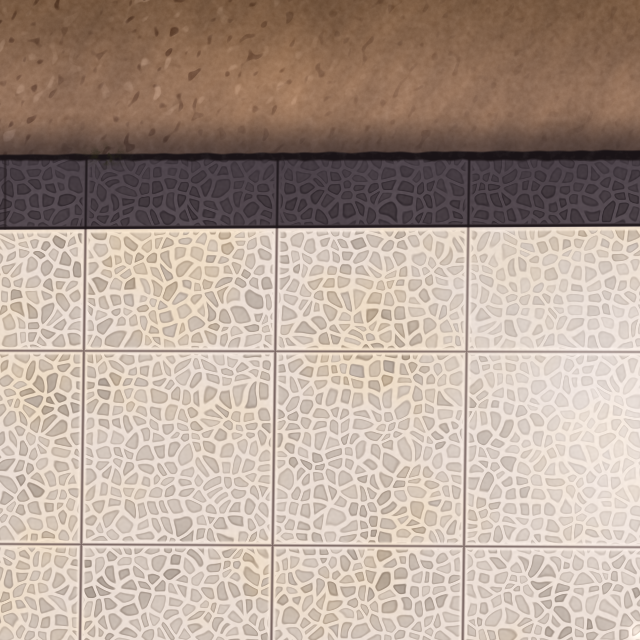
Reproduce this texture procedurally as a Shadertoy shader.

```glsl
vec2 hash2(vec2 p) {
    vec3 q = fract(p.xyx * vec3(0.1031, 0.1030, 0.0973));
    q += dot(q, q.yzx + 33.33);
    return fract((q.xx + q.yz) * q.zy);
}

float gradientNoise(vec2 p) {
    vec2 i = floor(p), f = fract(p);
    vec2 u = f * f * f * (f * (f * 6.0 - 15.0) + 10.0);
    vec2 o = vec2(0, 1);
    float a = dot(hash2(i) * 2.0 - 1.0, f);
    float b = dot(hash2(i + o.yx) * 2.0 - 1.0, f - o.yx);
    float c = dot(hash2(i + o) * 2.0 - 1.0, f - o);
    float d = dot(hash2(i + 1.0) * 2.0 - 1.0, f - 1.0);
    return mix(mix(a, b, u.x), mix(c, d, u.x), u.y);
}

float fbm(vec2 p) {
    float sum = 0.0, amp = 0.6;
    for (int i = 0; i < 4; i++) {
        sum += amp * gradientNoise(p);
        p = mat2(1.6, 1.2, -1.2, 1.6) * p + 7.3;
        amp *= 0.5;
    }
    return sum;
}

float smoothMin(float a, float b, float k) {
    float h = max(k - abs(a - b), 0.0) / k;
    return min(a, b) - h * h * k * 0.25;
}

vec2 seedPoint(vec2 cell) {
    return cell + 0.5 + 0.76 * (hash2(cell) - 0.5);
}

// x: rounded distance to the cell border, yz: random values of the pebble
vec3 pebbles(vec2 p) {
    vec2 base = floor(p), nearCell = base, nearSeed = p;
    float best = 9.0;
    for (int j = -1; j <= 1; j++)
    for (int i = -1; i <= 1; i++) {
        vec2 cell = base + vec2(i, j), seed = seedPoint(cell);
        float d = distance(seed, p);
        if (d < best) { best = d; nearCell = cell; nearSeed = seed; }
    }
    float border = 1.0;
    for (int j = -2; j <= 2; j++)
    for (int i = -2; i <= 2; i++) {
        if (i == 0 && j == 0) continue;
        vec2 seed = seedPoint(nearCell + vec2(i, j));
        float d = dot(0.5 * (seed + nearSeed) - p, normalize(seed - nearSeed));
        border = smoothMin(border, d, 0.13);
    }
    return vec3(border, hash2(nearCell + 41.7));
}

float line(float d, float halfWidth, float aa) {
    return 1.0 - smoothstep(halfWidth - aa, halfWidth + aa, abs(d));
}

float glow(vec2 p, vec2 center, vec2 size) {
    vec2 q = (p - center) / size;
    return exp(-dot(q, q));
}

vec3 wallColor(vec2 p, float bottom) {
    vec2 along = mat2(0.8, 0.6, -0.6, 0.8) * p;
    float clouds = fbm(p * 5.0 + 3.0);
    float streaks = fbm(along * vec2(28.0, 9.0));
    float grain = fbm(p * 95.0);
    vec3 col = mix(vec3(0.45, 0.335, 0.245), vec3(0.57, 0.44, 0.355), smoothstep(1.03, 0.83, p.y));
    col += vec3(0.10, 0.08, 0.06) * clouds + vec3(0.09, 0.07, 0.05) * streaks + 0.09 * grain;
    col += vec3(0.045, 0.03, 0.01) * glow(p, vec2(0.43, 0.88), vec2(0.16, 0.1));
    // Worn pits and pale scratches
    float worn = smoothstep(0.85, 0.1, p.x) * smoothstep(-0.15, 0.25, clouds + 0.1);
    float pits = smoothstep(0.2, 0.4, gradientNoise(along * vec2(75.0, 48.0)));
    col -= vec3(0.13, 0.12, 0.10) * pits * (0.25 + worn);
    col += 0.10 * worn * smoothstep(0.2, 0.4, gradientNoise(along * vec2(62.0, 40.0) + 9.0));
    float shade = smoothstep(0.0, 0.065, p.y - bottom);
    return col * mix(vec3(0.59, 0.60, 0.67), vec3(1.0), shade);
}

vec3 pebbleColor(vec3 stone, vec3 mortar, vec3 face, vec3 rim, float cover, float aa) {
    float body = smoothstep(0.10 - aa, 0.17 + aa, stone.x) * cover;
    vec3 inside = mix(rim, face, smoothstep(0.12, 0.31, stone.x));
    return mix(mortar, inside, body * (0.65 + 0.35 * stone.y));
}

void mainImage(out vec4 fragColor, in vec2 fragCoord) {
    vec2 p = fragCoord / iResolution.xy;
    float aa = 0.75 / iResolution.y;
    float wallBottom = 0.757 + 0.007 * p.x + 0.004 * gradientNoise(vec2(p.x * 30.0, 2.0));
    float slabTop = 0.750 + 0.004 * gradientNoise(vec2(p.x * 45.0, 8.0));
    float bandBottom = 0.641 + 0.005 * p.x;

    // Tile joints, slightly skewed by the view
    float column = (p.x - 0.125 - 0.0135 * p.y) / 0.299;
    float jointX = (column - round(column)) * 0.299;
    float jointY1 = p.y - 0.452 + 0.002 * p.x;
    float jointY2 = p.y - 0.150 + 0.005 * p.x;
    float jointY = min(abs(jointY1), abs(jointY2));
    float inset = min(min(abs(jointX), jointY), abs(p.y - bandBottom));
    float cover = smoothstep(0.003, 0.008, inset);

    vec2 bend = vec2(gradientNoise(p * 21.0), gradientNoise(p * 21.0 + 50.0));
    vec3 stone = pebbles(p * vec2(47.0, 46.0) + bend * 0.9);
    float stoneAa = aa * 20.0;
    float patches = fbm(p * 5.5 + 11.0);
    float grain = gradientNoise(p * 170.0);

    // Pale floor with warm areas and a reflection on the right
    float sheen = glow(p, vec2(1.0, 0.33), vec2(0.22, 0.22));
    float haze = clamp(sheen + 0.55 * glow(p, vec2(0.82, 0.55), vec2(0.18, 0.2)), 0.0, 1.0);
    float warm = smoothstep(-0.15, 0.3, patches + 0.25 * (p.y - 0.35));
    vec3 mortar = mix(vec3(0.925, 0.875, 0.84), vec3(0.94, 0.87, 0.78), warm);
    vec3 face = mix(vec3(0.80, 0.75, 0.71), vec3(0.79, 0.71, 0.61), warm * stone.z);
    face -= 0.13 * stone.y * smoothstep(-0.1, 0.3, fbm(p * 6.0 + 31.0));
    vec3 floorCol = pebbleColor(stone, mortar, face, face - vec3(0.13, 0.14, 0.145), cover, stoneAa);
    floorCol = mix(floorCol, vec3(0.87, 0.84, 0.83), 0.55 * haze);
    floorCol += 0.07 * sheen + 0.025 * grain;
    floorCol += 0.15 * glow(p, vec2(0.995, 0.012), vec2(0.012));

    // Shaded border strip
    vec3 bandMortar = vec3(0.325, 0.285, 0.31) + 0.06 * patches;
    vec3 band = pebbleColor(stone, bandMortar, vec3(0.255, 0.22, 0.24), vec3(0.17, 0.14, 0.16), cover, stoneAa);
    band = mix(band, vec3(0.28, 0.245, 0.275), 0.35 * smoothstep(0.69, 0.74, p.y)) + 0.025 * grain;

    // Joints with pale bevels
    float vertical = line(jointX, 0.0018, aa + 0.0007);
    float horizontal = line(jointY, 0.0015, aa + 0.0007);
    floorCol += 0.035 * line(inset - 0.005, 0.0015, aa + 0.001);
    floorCol = mix(floorCol, vec3(0.40, 0.32, 0.31), max(vertical, horizontal) * (0.86 - 0.25 * haze));
    band = mix(band, vec3(0.10, 0.075, 0.09), 0.85 * vertical);
    band = mix(band, vec3(0.13, 0.10, 0.11), 0.7 * line(p.x - 0.008, 0.0015, aa + 0.001));
    band = mix(band, vec3(0.12, 0.09, 0.10), line(p.y - bandBottom - 0.0025, 0.002, aa + 0.001));

    // Stack floor, strip, gap and wall
    vec3 col = mix(floorCol, band, smoothstep(-aa, aa, p.y - bandBottom));
    vec3 gap = vec3(0.10, 0.075, 0.085) + 0.10 * max(fbm(p * 70.0), 0.0);
    col = mix(col, gap, smoothstep(-0.003, 0.002, p.y - slabTop));
    col = mix(col, wallColor(p, wallBottom), smoothstep(-0.001, 0.003, p.y - wallBottom));
    float moss = glow(p, vec2(0.165, 0.755), vec2(0.03, 0.014)) * smoothstep(-0.1, 0.25, fbm(p * 65.0));
    col = mix(col, vec3(0.16, 0.15, 0.09), 0.85 * moss);
    fragColor = vec4(clamp(col, 0.0, 1.0), 1.0);
}
```
